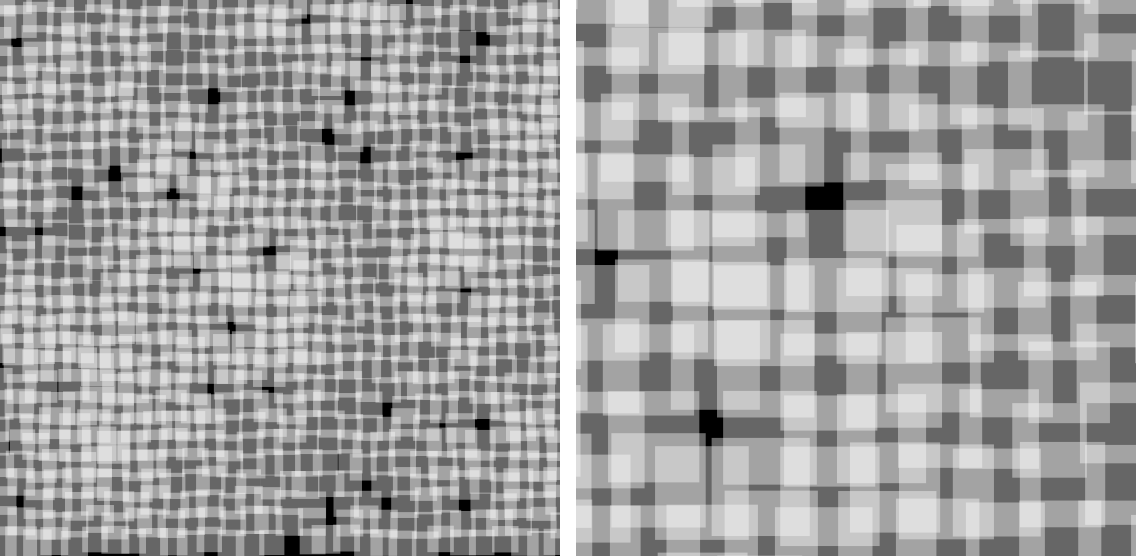
Left, the full canvas; right, a detail of the centre.
Reproduce this pattern procedurally as a Shadertoy shader.

```glsl
// Translucent white squares overlapping on a loose, jittered grid over black.

// Integer hash: three random values in 0..1 per cell and seed
vec3 hash3(vec2 cell, uint seed) {
    uvec3 v = uvec3(uvec2(ivec2(cell) + 64), seed) * 1664525u + 1013904223u;
    v.x += v.y * v.z; v.y += v.z * v.x; v.z += v.x * v.y;
    v ^= v >> 16u;
    v.x += v.y * v.z; v.y += v.z * v.x; v.z += v.x * v.y;
    return vec3(v >> 8u) / 16777216.0;
}

// Smooth value noise for the broad light and dark patches
float patchNoise(vec2 p) {
    vec2 i = floor(p), f = fract(p);
    f = f * f * (3.0 - 2.0 * f);
    float low = mix(hash3(i, 7u).x, hash3(i + vec2(1, 0), 7u).x, f.x);
    float high = mix(hash3(i + vec2(0, 1), 7u).x, hash3(i + vec2(1, 1), 7u).x, f.x);
    return mix(low, high, f.y);
}

// Antialiased coverage of an axis-aligned square
float squareCoverage(vec2 d, float halfSide, float pixel) {
    vec2 edge = clamp((halfSide - abs(d)) / pixel + 0.5, 0.0, 1.0);
    return edge.x * edge.y;
}

void mainImage(out vec4 fragColor, in vec2 fragCoord) {
    // One unit is one grid step; the lowest row just reaches the bottom edge
    float pixel = 29.0 / iResolution.x;
    vec2 p = fragCoord * pixel - vec2(0.0, 0.74);
    vec2 nearest = floor(p + 0.5);

    // Each layer lets 60 percent of the darkness through
    float darkness = 1.0;
    for (int y = -1; y <= 1; y++) {
        for (int x = -1; x <= 1; x++) {
            vec2 cell = nearest + vec2(x, y);
            vec3 jitter = hash3(cell, 1u) - 0.5;
            float present = step(0.045, hash3(cell, 2u).x) * step(0.0, min(cell.x, cell.y));
            float side = 1.5 + 0.2 * jitter.z + 0.45 * (patchNoise(cell * 0.21) - 0.5);
            vec2 offset = p - cell - 0.38 * jitter.xy;
            darkness *= 1.0 - 0.4 * present * squareCoverage(offset, 0.5 * side, pixel);
        }
    }
    fragColor = vec4(vec3(1.0 - darkness), 1.0);
}
```
